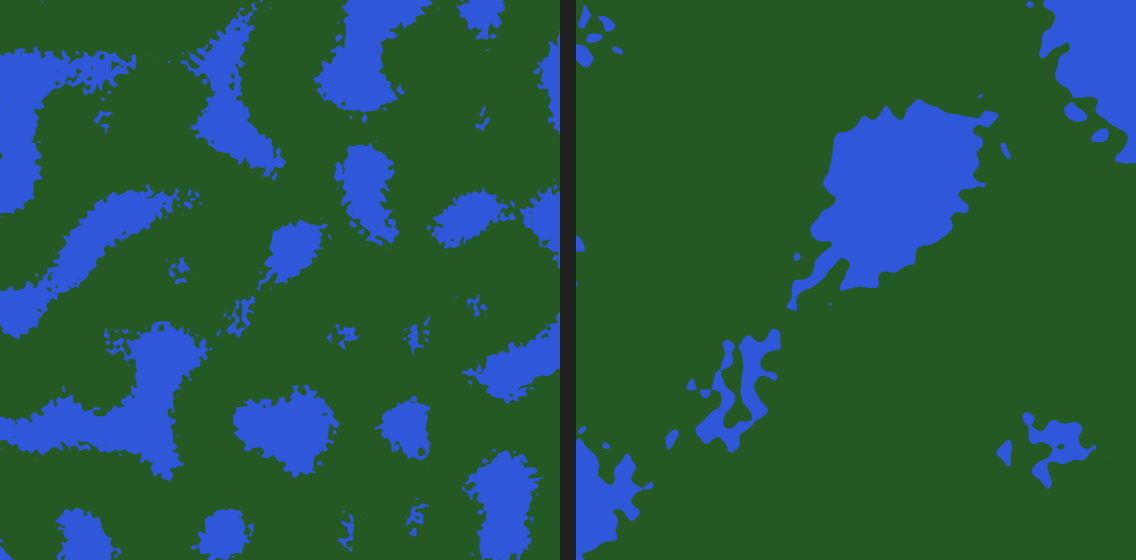
Left: the whole. Right: its middle third, enlarged.
This texture is drawn by a Shadertoy shader. Its source:

```glsl
// Ragged blue patches scattered over a flat dark green ground.

const vec3 GROUND_GREEN = vec3(0.14, 0.35, 0.14);
const vec3 PATCH_BLUE = vec3(0.18, 0.342, 0.855);

const float PATCH_FREQUENCY = 8.0;   // noise cells across the canvas
const float GRAIN_FREQUENCY = 80.0;
const float GRAIN_STRENGTH = 0.2;
const float PATCH_THRESHOLD = 0.165;

float hash(vec2 p) {
    return fract(sin(dot(p, vec2(127.1, 311.7))) * 43758.5453);
}

// Unit gradient of a lattice corner, projected on the offset from it
float cornerSlope(vec2 cell, vec2 corner, vec2 local) {
    float angle = 6.2831853 * hash(cell + corner);
    return dot(vec2(cos(angle), sin(angle)), local - corner);
}

// Gradient noise with quintic interpolation
float gradientNoise(vec2 p) {
    vec2 cell = floor(p);
    vec2 f = fract(p);
    vec2 u = f * f * f * (f * (f * 6.0 - 15.0) + 10.0);
    float bottom = mix(cornerSlope(cell, vec2(0.0, 0.0), f),
                       cornerSlope(cell, vec2(1.0, 0.0), f), u.x);
    float top = mix(cornerSlope(cell, vec2(0.0, 1.0), f),
                    cornerSlope(cell, vec2(1.0, 1.0), f), u.x);
    return mix(bottom, top, u.y);
}

// Broad patches whose outline is frayed by fine grain
float patchField(vec2 uv, float patchFrequency, float grainFrequency, float grainStrength) {
    float broad = gradientNoise(uv * patchFrequency + vec2(3.3, 7.6));
    float grain = gradientNoise(uv * grainFrequency + vec2(41.37, 17.71));
    return broad + grainStrength * grain;
}

// Antialiased step, about one pixel wide
float softStep(float threshold, float value) {
    float halfWidth = max(0.7 * fwidth(value), 0.00001);
    return smoothstep(threshold - halfWidth, threshold + halfWidth, value);
}

void mainImage(out vec4 fragColor, in vec2 fragCoord) {
    vec2 uv = fragCoord / iResolution.y;
    float field = patchField(uv, PATCH_FREQUENCY, GRAIN_FREQUENCY, GRAIN_STRENGTH);
    float coverage = softStep(PATCH_THRESHOLD, field);
    fragColor = vec4(mix(GROUND_GREEN, PATCH_BLUE, coverage), 1.0);
}
```
